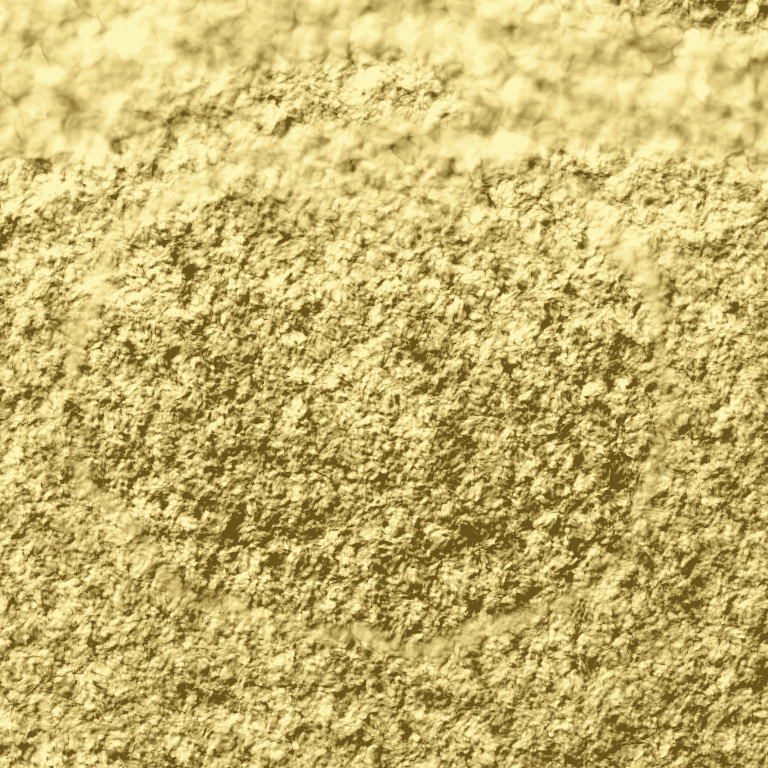
Write a WebGL 1 fragment shader that draws this texture.

```glsl
precision highp float;
// A mound of pale yellow powder, crumbly in front and out of focus behind.
uniform vec2 u_resolution;

// Colours from crevice to highlight
const vec3 CREVICE = vec3(0.41, 0.33, 0.10);
const vec3 SHADOW = vec3(0.62, 0.53, 0.26);
const vec3 SHADE = vec3(0.75, 0.67, 0.38);
const vec3 POWDER = vec3(0.86, 0.78, 0.49);
const vec3 LIT = vec3(0.95, 0.88, 0.58);
const vec3 HIGHLIGHT = vec3(0.99, 0.96, 0.72);
// Relief and grains
const vec2 LIGHT_STEP = vec2(-0.25, 0.42);
const float COARSE_FREQ = 13.0;
const float FREQ_RATIO = 1.92;
const float ROUNDNESS = 0.6;
const float HEIGHT_TONE = 0.35;
const float GRAIN_FREQ = 36.0;
const float GRAIN_RATIO = 2.15;
const float GRAIN_TONE = 1.3;
const float PIT_DEPTH = 1.3;
// Focus and mound
const float SHARP_BLUR = 0.0004;
const float FAR_BLUR = 0.0105;
const float RIM_BLUR = 0.006;
const vec2 MOUND_CENTER = vec2(0.49, 0.50);
const vec2 MOUND_RADII = vec2(0.39, 0.335);
const float RIM_WIDTH = 0.042;
const float RIM_GLOW = 0.4;

float hash(vec2 p) {
  return fract(sin(dot(p, vec2(127.1, 311.7))) * 43758.5453);
}

float noise(vec2 p) {
  vec2 i = floor(p), f = fract(p);
  f = f * f * (3.0 - 2.0 * f);
  return mix(mix(hash(i), hash(i + vec2(1.0, 0.0)), f.x),
             mix(hash(i + vec2(0.0, 1.0)), hash(i + 1.0), f.x), f.y);
}

// Distances to the nearest two grains, and a random value of the first
vec3 nearestGrain(vec2 p) {
  vec2 cell = floor(p), f = fract(p);
  vec3 best = vec3(4.0, 4.0, 0.0);
  for (int y = -1; y <= 1; y++) {
    for (int x = -1; x <= 1; x++) {
      vec2 o = vec2(float(x), float(y));
      float id = hash(cell + o);
      float d = length(o + vec2(id, hash(cell + o + 57.3)) - f);
      if (d < best.x) best = vec3(d, best.x, fract(id * 37.0));
      else best.y = min(best.y, d);
    }
  }
  return best;
}

float lumpHeight(vec2 p) {
  return noise(p) - ROUNDNESS * nearestGrain(p).x;
}

// Share of a feature size that survives the blur
float keep(float freq, float blur) {
  return exp(-freq * freq * blur * blur);
}

// Slope toward the light plus height, summed over lump sizes
float relief(vec2 p, float blur, float far) {
  mat2 turn = mat2(0.8, 0.6, -0.6, 0.8);
  vec2 q = p * COARSE_FREQ, toLight = LIGHT_STEP;
  float freq = COARSE_FREQ, sum = 0.0;
  for (int i = 0; i < 5; i++) {
    float amp = mix(min(0.45 + 0.5 * float(i), 2.0), 2.2, far * min(float(i) + 0.3, 1.0));
    float h = lumpHeight(q);
    sum += amp * keep(freq, blur) * (h - lumpHeight(q + toLight) + HEIGHT_TONE * (h - 0.21));
    q = turn * q * FREQ_RATIO + 19.7;
    toLight = turn * toLight;
    freq *= FREQ_RATIO;
  }
  return sum;
}

// Light and dark flecks with pits between them
float flecks(vec2 p, float blur) {
  float freq = GRAIN_FREQ, sum = 0.0;
  for (int i = 0; i < 3; i++) {
    vec2 q = p * freq + 7.3 * float(i);
    q += 0.8 * vec2(noise(q * 1.7), noise(q * 1.7 + 31.0));
    vec3 g = nearestGrain(q);
    float fleck = GRAIN_TONE * (g.z - 0.5) * smoothstep(0.0, 0.35, g.y - g.x);
    float pit = PIT_DEPTH * smoothstep(0.55, 0.9, g.x);
    sum += keep(freq * 1.3, blur) * (fleck - pit);
    freq *= GRAIN_RATIO;
  }
  return sum;
}

vec3 powderColor(float t) {
  vec3 c = mix(CREVICE, SHADOW, clamp((t + 2.1) / 0.82, 0.0, 1.0));
  c = mix(c, SHADE, clamp((t + 1.28) / 0.64, 0.0, 1.0));
  c = mix(c, POWDER, clamp((t + 0.64) / 0.59, 0.0, 1.0));
  c = mix(c, LIT, clamp((t + 0.05) / 0.66, 0.0, 1.0));
  return mix(c, HIGHLIGHT, clamp((t - 0.61) / 0.94, 0.0, 1.0));
}

void main() {
  vec2 p = gl_FragCoord.xy / u_resolution;
  // Mound outline with a soft, broken rim
  float edge = length((p - MOUND_CENTER) / MOUND_RADII) - 1.0 + 0.12 * (noise(p * 13.0) - 0.5);
  float mound = 1.0 - smoothstep(-0.06, 0.04, edge);
  float rim = exp(-edge * edge / (RIM_WIDTH * RIM_WIDTH)) * noise(p * 11.0 + 4.0);
  // Focus falls off toward the back, later on the mound, in patches
  float far = smoothstep(0.5, 0.9, p.y - 0.06 * mound);
  float patchBlur = mix(0.2, 1.2, smoothstep(0.2, 0.6, noise(p * vec2(4.0, 8.0) + 8.0)));
  float blur = SHARP_BLUR + FAR_BLUR * far * patchBlur + RIM_BLUR * rim;
  // Broad light: bright behind and to the left, darker on the mound
  float tone = mix(-0.38, 0.42, smoothstep(0.32, 0.85, p.y)) + 0.4 * (0.5 - p.x);
  tone += RIM_GLOW * rim - 0.1 * mound + 0.5 * (noise(p * 6.0 + 2.0) - 0.5);
  // Crumbly surface
  float contrast = mix(0.9, 1.05, mound) * (1.0 - 0.3 * rim);
  vec2 warp = vec2(noise(p * 43.0), noise(p * 43.0 + 40.0)) - 0.5;
  vec2 surface = p + 0.008 * warp;
  tone += contrast * (relief(surface, blur, far) + flecks(surface, blur));
  gl_FragColor = vec4(powderColor(tone), 1.0);
}
```
